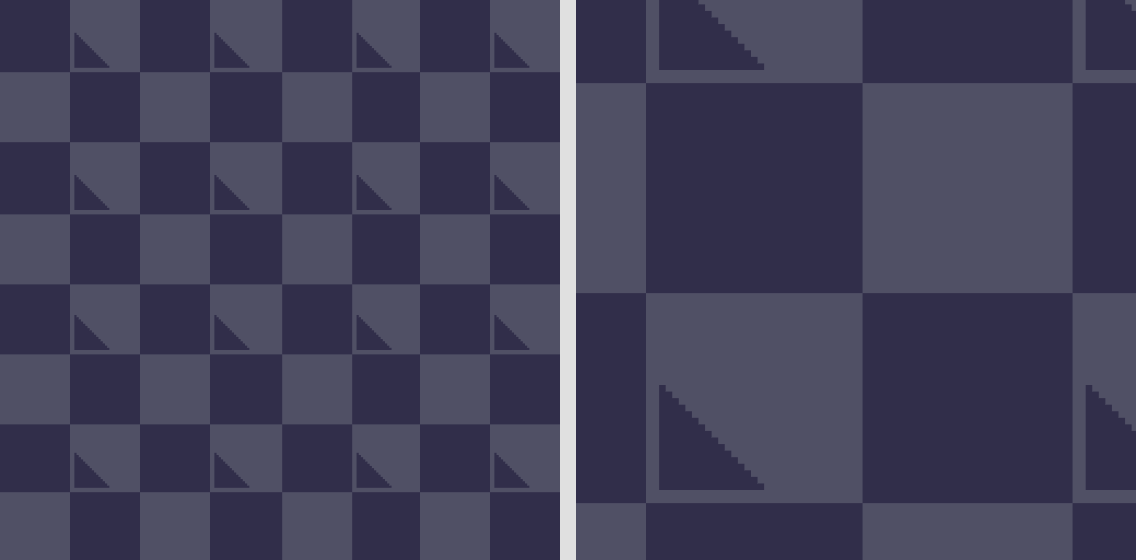
Left, the full canvas; right, a detail of the centre.
This pattern is drawn by a WebGL 2 fragment shader. Its source:

```glsl
#version 300 es
precision highp float;
// Draws a dusky checkerboard with a small stepped triangle in every second light square.

uniform vec2 u_resolution;
out vec4 fragColor;

const float PI = 3.14159265;
const float CELLS = 8.0;     // squares across and down
const float GRID = 256.0;    // fine grid units across the canvas
const float STEPS = 16.0;    // stairs in one triangle
const float INSET = 2.0;     // gap between triangle and square corner
const vec3 DARK = vec3(0.192, 0.180, 0.290);
const vec3 LIGHT = vec3(0.312, 0.312, 0.396);

// Lower left corner of square i on both axes; slow waves make sizes uneven.
vec2 cellEdge(float i) {
    float turn = 2.0 * PI * i / CELLS;
    float driftX = 0.7 * max(sin(turn - 0.625 * PI), 0.0);
    float driftY = -2.2 * sin(0.5 * turn) - 0.4 * sin(turn);
    return i * GRID / CELLS + floor(vec2(driftX, driftY) + 0.5);
}

// Smoothed sign: -1 before an edge, 1 after it.
vec2 softSign(vec2 offset, float pixel) {
    return clamp(2.0 * offset / pixel, -1.0, 1.0);
}

// Coverage of a box from the origin to the given size.
float boxMask(vec2 p, vec2 size, float pixel) {
    vec2 inside = clamp(min(p, size - p) / pixel + 0.5, 0.0, 1.0);
    return inside.x * inside.y;
}

// Right triangle with a staircase slope, built from nested boxes.
float stairTriangle(vec2 p, float steps, float pixel) {
    float mask = 0.0;
    for (float k = 0.0; k < steps; k++) {
        mask = max(mask, boxMask(p, vec2(steps - k, k + 1.0), pixel));
    }
    return mask;
}

void main() {
    vec2 p = gl_FragCoord.xy / u_resolution * GRID;
    float pixel = GRID / min(u_resolution.x, u_resolution.y);

    // Flip parity at each edge and remember the nearest odd corner.
    vec2 parity = vec2(1.0);
    vec2 corner = vec2(-GRID);
    for (float i = 1.0; i < CELLS; i++) {
        vec2 edge = cellEdge(i);
        parity *= softSign(p - edge, pixel);
        if (mod(i, 2.0) > 0.5) {
            corner = mix(corner, edge, step(edge, p));
        }
    }

    float lightSquare = 0.5 + 0.5 * parity.x * parity.y;
    float triangle = stairTriangle(p - corner - INSET, STEPS, pixel);
    fragColor = vec4(mix(DARK, LIGHT, lightSquare * (1.0 - triangle)), 1.0);
}
```
